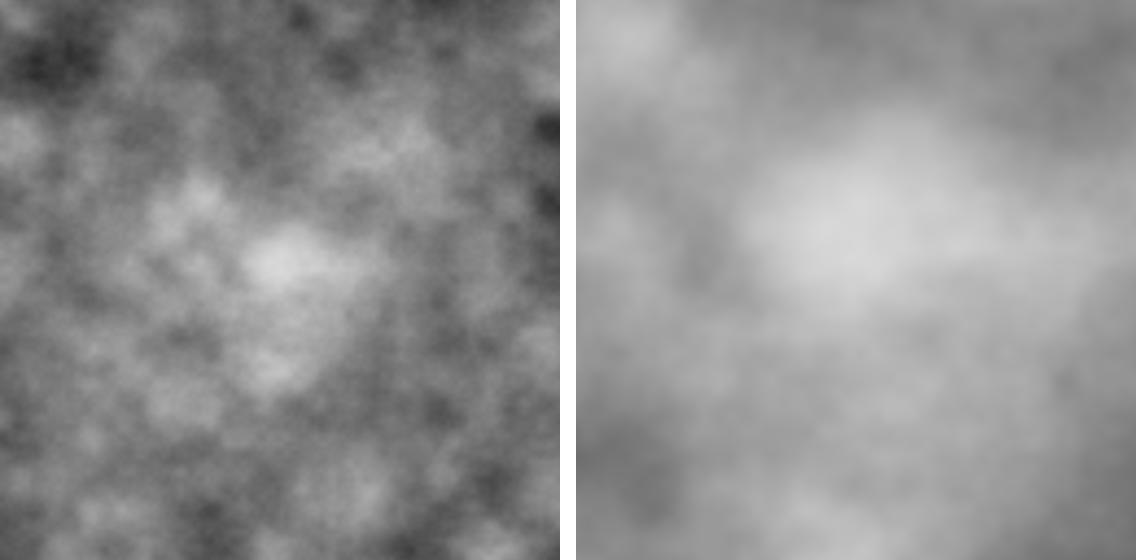
Left: the whole. Right: its middle third, enlarged.
A three.js fragment shader for this texture:

```glsl
varying vec2 vUv;

const float CELLS = 8.0;             // coarsest noise cells across the canvas
const int OCTAVES = 5;
const float GAIN = 0.5;
const float LACUNARITY = 2.0;
const vec2 OCTAVE_SHIFT = vec2(17.3, 9.7);
const vec2 SEED = vec2(37.0, 11.0);

const float MID_GRAY = 0.495;
const float CONTRAST = 0.68;
const float FALLOFF = 0.25;          // darkening from the centre outwards
const float MEAN_RADIUS = 0.383;     // average distance to the centre of a unit square

const vec2 GLOW_CENTER = vec2(0.505, 0.545);
const float GLOW_RADIUS = 0.08;
const float GLOW_STRENGTH = 0.21;
const float GLOW_TAPER = 1.7;        // steeper fade on the lower side
const float GLOW_CALM = 0.6;         // how far the glow flattens the clouds

float hash(vec2 p) {
  return fract(sin(dot(p, vec2(127.1, 311.7))) * 43758.5453);
}

float valueNoise(vec2 p) {
  vec2 cell = floor(p);
  vec2 f = fract(p);
  vec2 s = f * f * (3.0 - 2.0 * f);
  float bottom = mix(hash(cell), hash(cell + vec2(1.0, 0.0)), s.x);
  float top = mix(hash(cell + vec2(0.0, 1.0)), hash(cell + vec2(1.0, 1.0)), s.x);
  return mix(bottom, top, s.y);
}

// Layered noise, normalised to 0..1
float clouds(vec2 p) {
  float sum = 0.0;
  float total = 0.0;
  float amplitude = 1.0;
  for (int i = 0; i < OCTAVES; i++) {
    sum += amplitude * valueNoise(p);
    total += amplitude;
    amplitude *= GAIN;
    p = p * LACUNARITY + OCTAVE_SHIFT;
  }
  return sum / total;
}

// Soft drop of light, round above and short below
float centerGlow(vec2 uv) {
  vec2 q = (uv - GLOW_CENTER) / GLOW_RADIUS;
  q.y *= q.y < 0.0 ? GLOW_TAPER : 1.0;
  return exp(-dot(q, q));
}

void main() {
  float glow = centerGlow(vUv);
  float cloud = clouds(vUv * CELLS + SEED) - 0.5;
  float radial = MEAN_RADIUS - length(vUv - 0.5);

  float gray = MID_GRAY
    + CONTRAST * cloud * (1.0 - GLOW_CALM * glow)
    + FALLOFF * radial
    + GLOW_STRENGTH * glow;

  gl_FragColor = vec4(vec3(gray), 1.0);
}
```
